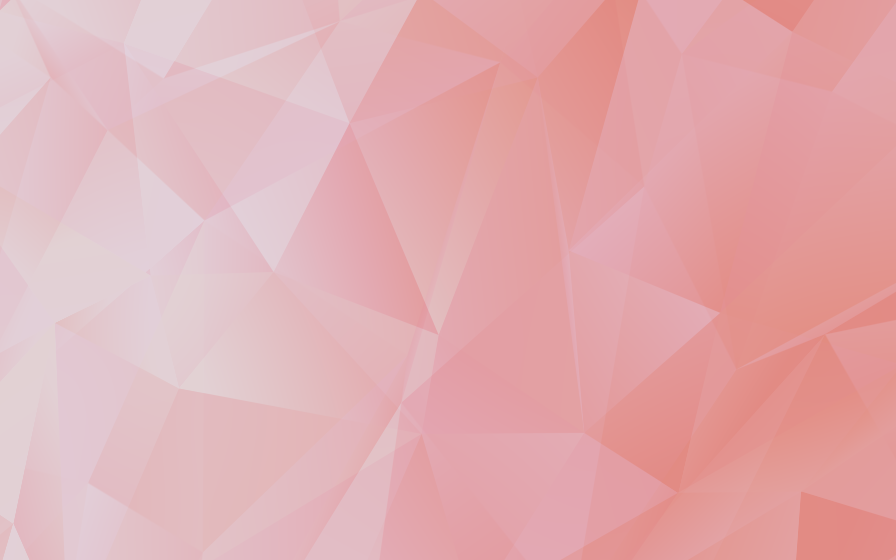
Give the GLSL for this background, as a WebGL 1 fragment shader.

```glsl
precision highp float;

uniform vec2 u_resolution;

const vec3 SALMON = vec3(0.888, 0.545, 0.515);
const vec3 ROSE = vec3(0.890, 0.665, 0.695);
const vec3 PALE = vec3(0.885, 0.815, 0.840);
const vec3 LILAC_SHIFT = vec3(0.0, -0.015, 0.050);

float hash(vec2 p) {
  return fract(sin(dot(p, vec2(127.1, 311.7))) * 43758.5453);
}

vec2 hash2(vec2 p) {
  return vec2(hash(p), hash(p + 41.3));
}

float cross2(vec2 a, vec2 b) {
  return a.x * b.y - a.y * b.x;
}

vec2 rotate(vec2 p, float angle) {
  float s = sin(angle);
  float c = cos(angle);
  return vec2(c * p.x - s * p.y, s * p.x + c * p.y);
}

// Grid corner moved to a random place around its node
vec2 meshVertex(vec2 node, float seed) {
  return node + 0.88 * (hash2(node + seed) - 0.5);
}

// Facet with a linear gradient: tone and tint times coverage, then coverage
vec3 facet(vec2 p, vec2 a, vec2 b, vec2 c, vec2 id, float blur) {
  float area = cross2(b - a, c - a);
  if (abs(area) < 0.0005) return vec3(0.0);
  vec3 bary = vec3(cross2(b - p, c - p), cross2(c - p, a - p),
                   cross2(a - p, b - p)) / area;
  vec3 heights = abs(area) / vec3(length(c - b), length(a - c), length(b - a));
  vec3 edges = bary * heights;
  float inside = min(edges.x, min(edges.y, edges.z));
  float coverage = smoothstep(-blur, blur, inside);

  vec2 gradient = bary.x * hash2(id + 1.7) + bary.y * hash2(id + 5.2)
                + bary.z * hash2(id + 9.4);
  vec2 shade = mix(hash2(id + 13.6), gradient, 0.65);
  return vec3(shade, 1.0) * coverage;
}

// Jittered grid of quads, each split along a random diagonal
vec2 facetMesh(vec2 p, float seed, float blur) {
  vec2 home = floor(p);
  vec3 sum = vec3(0.0);
  for (int y = -1; y <= 1; y++) {
    for (int x = -1; x <= 1; x++) {
      vec2 cell = home + vec2(float(x), float(y));
      vec2 a = meshVertex(cell, seed);
      vec2 b = meshVertex(cell + vec2(1.0, 0.0), seed);
      vec2 c = meshVertex(cell + vec2(1.0, 1.0), seed);
      vec2 d = meshVertex(cell + vec2(0.0, 1.0), seed);
      vec2 id = cell * 1.37 + seed;
      if (hash(id) > 0.5) {
        sum += facet(p, a, b, c, id, blur);
        sum += facet(p, a, c, d, id + 27.1, blur);
      } else {
        sum += facet(p, b, c, d, id, blur);
        sum += facet(p, b, d, a, id + 27.1, blur);
      }
    }
  }
  return sum.xy / max(sum.z, 0.001) - 0.5;
}

// Mesh layer turned and stretched before it is sampled
vec2 meshLayer(vec2 p, float angle, vec2 scale, float seed) {
  float blur = 0.6 * max(scale.x, scale.y) / u_resolution.y;
  return facetMesh(rotate(p, angle) * scale + 20.0, seed, blur);
}

// Pale on the left, deep on the right, with a soft glow low on the left
float baseTone(vec2 uv) {
  float tone = mix(0.90, 0.18, smoothstep(0.0, 0.95, uv.x));
  vec2 glow = (uv - vec2(0.2, 0.38)) * vec2(4.0, 3.5);
  return tone + 0.1 * exp(-dot(glow, glow));
}

vec3 ramp(float tone) {
  vec3 low = mix(SALMON, ROSE, clamp(tone * 2.0, 0.0, 1.0));
  return mix(low, PALE, clamp(tone * 2.0 - 1.0, 0.0, 1.0));
}

void main() {
  vec2 uv = gl_FragCoord.xy / u_resolution;
  vec2 p = gl_FragCoord.xy / u_resolution.y;

  vec2 broad = meshLayer(p, 0.35, vec2(3.6, 3.0), 3.1);
  vec2 slivers = meshLayer(p, -0.95, vec2(1.9, 3.8), 7.7);
  vec2 shade = 0.68 * broad + 0.5 * slivers;

  float tone = clamp(baseTone(uv) + shade.x, 0.0, 1.0);
  vec3 color = ramp(tone) + LILAC_SHIFT * shade.y;
  gl_FragColor = vec4(color, 1.0);
}
```
